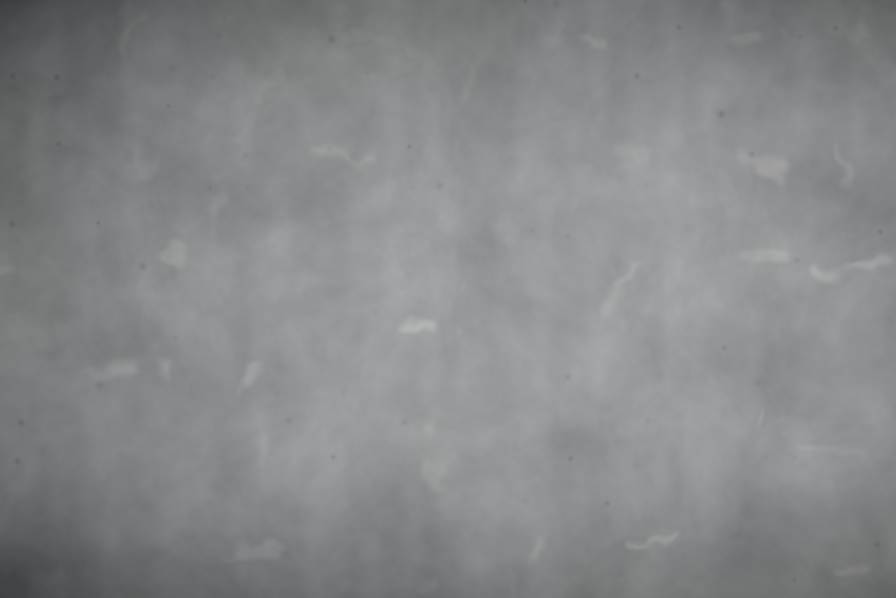
A WebGL 1 fragment shader for this texture:

```glsl
precision highp float;
// Smooth grey concrete wall with pale trowel smears, faint streaks, small pits and dark borders.

#define LIGHT_CENTRE vec2(0.60, 0.48)
#define LIGHT_RADIUS vec2(0.60, 0.52)
#define BRIGHTNESS 0.607
#define VIGNETTE 0.15
#define MOTTLE 0.15
#define STREAKS 0.028
#define SMEAR_CELL 0.165
#define SMEAR_SHARE 0.55
#define SMEAR_LIFT 0.075
#define PIT_CELL 0.065
#define PIT_SHARE 0.16
#define PIT_DEPTH 0.075

uniform vec2 u_resolution;

float hash(vec2 p) {
  vec3 q = fract(p.xyx * 0.1031);
  q += dot(q, q.yzx + 33.33);
  return fract((q.x + q.y) * q.z);
}

vec2 hash2(vec2 p) {
  return vec2(hash(p + 17.3), hash(p + 71.9));
}

float noise(vec2 p) {
  vec2 i = floor(p);
  vec2 f = fract(p);
  f = f * f * f * (f * (f * 6.0 - 15.0) + 10.0);
  float low = mix(hash(i), hash(i + vec2(1.0, 0.0)), f.x);
  float high = mix(hash(i + vec2(0.0, 1.0)), hash(i + vec2(1.0)), f.x);
  return mix(low, high, f.y);
}

// Layered noise, turned between octaves, centred on zero.
float clouds(vec2 p) {
  float sum = 0.0;
  float weight = 0.4;
  for (int i = 0; i < 5; i++) {
    sum += weight * (noise(p) - 0.5);
    p = mat2(1.6, 1.2, -1.2, 1.6) * p + 19.7;
    weight *= 0.66;
  }
  return sum;
}

// Ragged pale strokes, mostly level, some slanted or upright.
float smears(vec2 p) {
  vec2 bend = vec2(noise(p * 13.0 + 5.0), noise(p * 13.0 + 40.0)) - 0.5;
  vec2 fray = vec2(noise(p * 42.0 + 9.0), noise(p * 42.0 + 63.0)) - 0.5;
  vec2 q = p + 0.035 * bend + 0.016 * fray;
  vec2 home = floor(q / SMEAR_CELL);
  float cover = 0.0;
  for (int y = -1; y <= 1; y++) {
    for (int x = -1; x <= 1; x++) {
      vec2 cell = home + vec2(float(x), float(y)) + 100.0;
      float present = step(hash(cell), SMEAR_SHARE);
      vec2 shape = hash2(cell + 31.0);
      vec2 centre = (cell - 100.0 + 0.2 + 0.6 * hash2(cell)) * SMEAR_CELL;
      float steep = step(0.7, hash(cell + 55.0));
      float angle = mix(0.35 * (shape.x - 0.5), 0.8 + 0.8 * shape.x, steep);
      vec2 axis = vec2(cos(angle), sin(angle));
      vec2 d = q - centre;
      d = vec2(dot(d, axis), dot(d, vec2(-axis.y, axis.x)));
      float halfLength = mix(0.012, 0.062, shape.y);
      float halfWidth = mix(0.002, 0.013, hash(cell + 83.0));
      float gap = length(vec2(max(abs(d.x) - halfLength, 0.0), d.y)) - halfWidth;
      float strength = mix(0.3, 1.0, hash(cell + 7.0));
      cover = max(cover, present * strength * (1.0 - smoothstep(-0.007, 0.010, gap)));
    }
  }
  return cover * smoothstep(0.1, 0.65, noise(p * 24.0 + 3.0));
}

// Small soft dark holes, kept well inside their cells.
float pits(vec2 p) {
  vec2 cell = floor(p / PIT_CELL);
  vec2 centre = (cell + 0.3 + 0.4 * hash2(cell + 210.0)) * PIT_CELL;
  float radius = mix(0.003, 0.006, hash(cell + 320.0));
  float fall = length(p - centre) / radius;
  float strength = mix(0.25, 1.0, hash(cell + 450.0));
  return step(hash(cell + 530.0), PIT_SHARE) * strength * exp(-fall * fall);
}

void main() {
  vec2 uv = gl_FragCoord.xy / u_resolution;
  vec2 p = gl_FragCoord.xy / u_resolution.y;

  // Broad light falling off toward the borders
  vec2 r = (uv - LIGHT_CENTRE) / LIGHT_RADIUS;
  float tone = BRIGHTNESS - VIGNETTE * pow(dot(r, r), 1.3);
  float bandEdge = uv.y - 0.07 - 0.12 * uv.x + 0.03 * (noise(p * 5.0) - 0.5);
  tone -= 0.022 * (1.0 - smoothstep(-0.035, 0.035, bandEdge));
  float light = tone / BRIGHTNESS;

  // Mottling and faint upright streaks
  vec2 drift = 0.05 * vec2(noise(p * 6.0 + 11.0), noise(p * 6.0 + 27.0));
  float surface = MOTTLE * clouds((p + drift) * 7.0);
  surface += STREAKS * (noise(vec2(p.x * 32.0, p.y * 5.0) + 50.0) - 0.5);
  surface -= PIT_DEPTH * pits(p);
  tone += surface * mix(0.4, 1.0, light);

  // Cool grey with slightly warmer areas and smears
  float warmth = noise(p * 4.0 + 80.0) - 0.5;
  vec3 colour = tone + vec3(-0.008, 0.003, 0.010) * light;
  colour += vec3(0.006, 0.002, -0.008) * warmth;
  colour += vec3(1.12, 1.0, 0.90) * SMEAR_LIFT * smears(p) * light;
  gl_FragColor = vec4(clamp(colour, 0.0, 1.0), 1.0);
}
```
